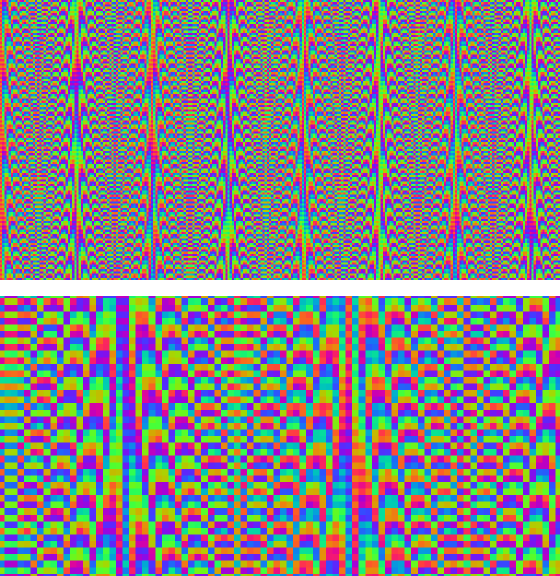
Top, the full canvas; bottom, a detail of the centre.
A Shadertoy shader for this pattern:

```glsl
const float TAU = 6.2831853;

// Cosine rainbow, one turn per unit
vec3 rainbow(float turn) {
    return 0.5 + 0.5 * cos(TAU * (turn - vec3(0.0, 1.0, 2.0) / 3.0));
}

// Colour of one cell; vertical fans stand 34.6 columns apart
vec3 cellColor(vec2 cell) {
    float fan = cell.x / 34.6;
    float columns = 34.6 * abs(fan - round(fan));

    // Rows speed up away from each fan, while a chirp breaks up the columns
    float phase = columns * cell.y / 34.6 + 0.12 * columns * columns + 0.5 * round(0.5 * fan);

    // The hue dwells on two opposite colours: red and cyan, or green and violet
    float baseHue = 0.145 - 0.125 * cos(0.5 * TAU * fan);
    float dwell = 0.05 * sin(2.0 * TAU * phase);
    float rowShift = 0.12 * (mod(cell.y, 2.0) - 0.5);
    return rainbow(baseHue + phase - dwell + rowShift);
}

void mainImage(out vec4 fragColor, in vec2 fragCoord) {
    vec3 color = vec3(0.0);

    // Four samples per pixel soften the cell edges
    for (int i = 0; i < 4; i++) {
        vec2 offset = vec2(i % 2, i / 2) * 0.5 - 0.25;
        vec2 uv = (fragCoord + offset) / iResolution.xy;
        color += 0.25 * cellColor(floor(uv * vec2(256.0, 128.0)));
    }
    fragColor = vec4(color, 1.0);
}
```
